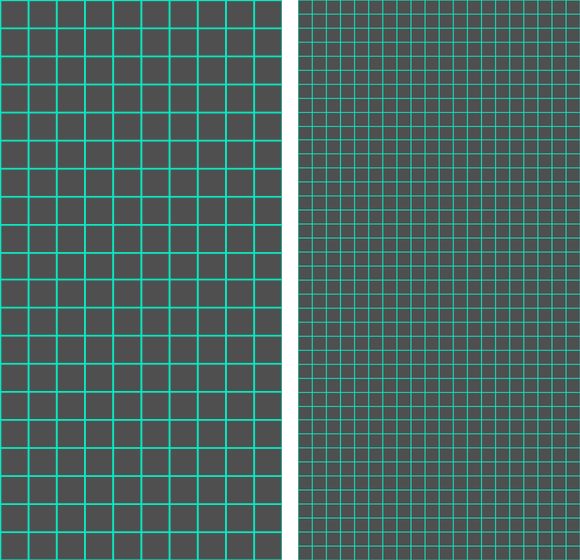
Left, the tile; right, the same tile 2 across and 2 down.
This pattern is drawn by a WebGL 2 fragment shader. Its source:

```glsl
#version 300 es
precision highp float;
// Square grid of thin turquoise lines on flat dark grey, 10 cells across and 20 down.
// Each axis is scaled to cell units and lines are drawn by distance to the nearest
// whole number; one row near the middle is slightly shorter than the others.

#define COLUMNS 10.0
#define ROWS 20.0
#define SHORT_ROW_INDEX 10.0    // full rows below the short one
#define SHORT_ROW_HEIGHT 0.948  // in cells
#define COLUMN_LINE_WIDTH 0.067 // in cells
#define ROW_LINE_WIDTH 0.062    // in cells
#define GRID_SHIFT vec2(0.0013, -0.0005)
#define GROUND_COLOR vec3(0.31, 0.31, 0.31)
#define LINE_COLOR vec3(0.04, 0.91, 0.76)

uniform vec2 u_resolution;
out vec4 fragColor;

float distanceToWhole(float t) {
    return abs(t - floor(t + 0.5));
}

// Share of a pixel covered by a line of the given width
float lineCoverage(float dist, float width, float pixel) {
    float halfPixel = 0.5 * pixel;
    float halfLine = 0.5 * width;
    float covered = min(dist + halfPixel, halfLine) - max(dist - halfPixel, -halfLine);
    return clamp(covered / pixel, 0.0, 1.0);
}

// Rows count up from the bottom below the short row, down from the top above it
float rowDistance(float y, float gridHeight) {
    float v = y * gridHeight;
    float shortRowMiddle = SHORT_ROW_INDEX + 0.5 * SHORT_ROW_HEIGHT;
    return distanceToWhole(v < shortRowMiddle ? v : gridHeight - v);
}

void main() {
    vec2 gridSize = vec2(COLUMNS, ROWS - 1.0 + SHORT_ROW_HEIGHT);
    vec2 pixel = gridSize / u_resolution;
    vec2 uv = fract(gl_FragCoord.xy / u_resolution - GRID_SHIFT);

    float column = lineCoverage(distanceToWhole(uv.x * gridSize.x), COLUMN_LINE_WIDTH, pixel.x);
    float row = lineCoverage(rowDistance(uv.y, gridSize.y), ROW_LINE_WIDTH, pixel.y);

    // Union of both line sets
    float lines = 1.0 - (1.0 - column) * (1.0 - row);
    fragColor = vec4(mix(GROUND_COLOR, LINE_COLOR, lines), 1.0);
}
```
